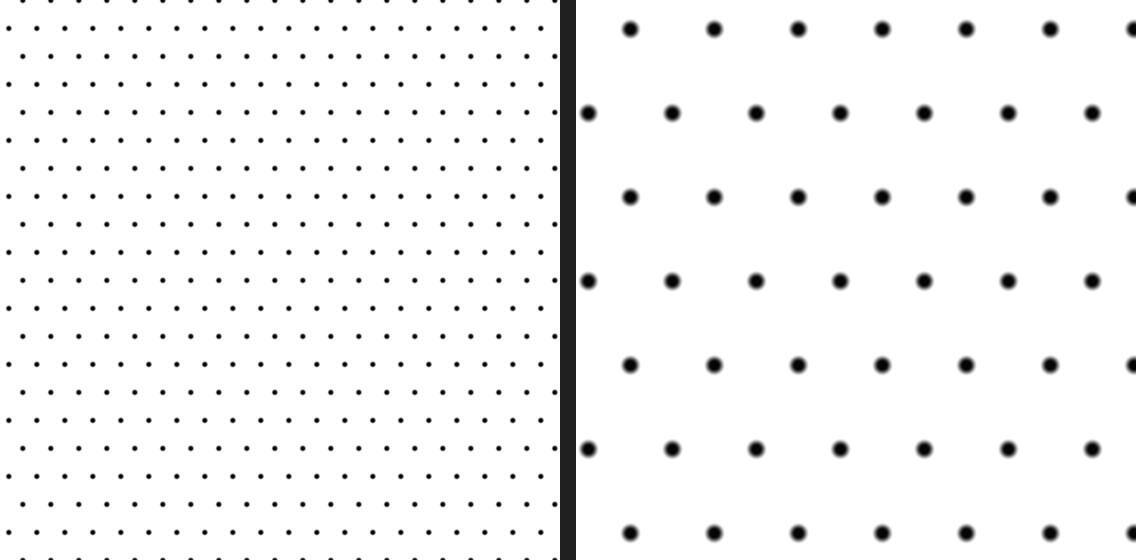
Left: the whole. Right: its middle third, enlarged.
A WebGL 2 fragment shader for this pattern:

```glsl
#version 300 es
precision highp float;
// Small black polka dots on white: 20 rows of 20 dots, with every
// second row shifted by half a cell. Each pixel finds its nearest dot
// centre in its row and shades a soft-edged disc around it.

uniform vec2 u_resolution;
out vec4 fragColor;

// Vector from the nearest dot centre, in cells.
vec2 dotOffset(vec2 cellPos) {
    float row = floor(cellPos.y + 0.5);
    float shift = 0.5 * mod(row, 2.0);
    return vec2(fract(cellPos.x + shift + 0.5) - 0.5, cellPos.y - row);
}

void main() {
    const float repeats = 20.0;
    vec2 uv = gl_FragCoord.xy / u_resolution;

    // Place the lattice; the shift keeps whole repeats on both axes.
    vec2 cellPos = uv * repeats + vec2(0.185, 0.015);
    float distanceToDot = length(dotOffset(cellPos));

    // Slightly soft rim, never thinner than a pixel.
    float pixel = repeats / min(u_resolution.x, u_resolution.y);
    float softness = max(0.045, 0.75 * pixel);
    float ink = 1.0 - smoothstep(0.088 - softness, 0.088 + softness, distanceToDot);

    vec3 paper = vec3(1.0);
    vec3 black = vec3(0.02);
    fragColor = vec4(mix(paper, black, ink), 1.0);
}
```
